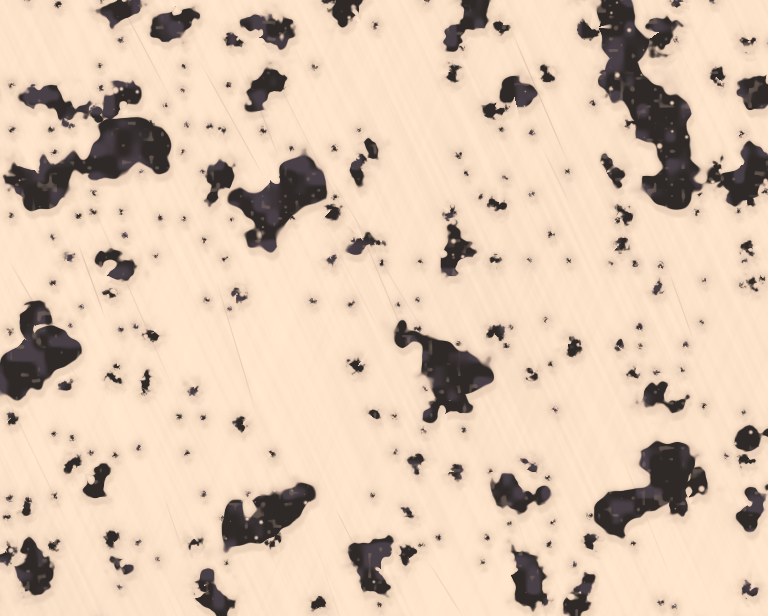
A WebGL 2 fragment shader for this texture:

```glsl
#version 300 es
precision highp float;
uniform vec2 u_resolution;
out vec4 fragColor;

// Lengths are in canvas heights
const vec3 METAL = vec3(0.99, 0.893, 0.793);
const vec3 TARNISH = vec3(0.83, 0.71, 0.63);
const vec3 RIM = vec3(0.50, 0.43, 0.39);
const vec3 PORE = vec3(0.185, 0.165, 0.157);
const vec3 PORE_TINT = vec3(0.29, 0.25, 0.28);
const float SOFTNESS = 0.0022;
const float HALO_WIDTH = 0.006;
const vec2 SHADOW_SHIFT = vec2(-0.003, 0.011);
const float GRAIN_CELL = 0.024;
const vec2 POLISH_DIR = vec2(0.42, -0.907);
const int SCRATCHES = 22;
const float SEED = 13.0;
// Pore layers: cell size, density, half length and radius in cells
const int LAYERS = 4;
const vec4 LAYER[LAYERS] = vec4[LAYERS](
    vec4(0.300, 0.50, 0.21, 0.125), vec4(0.130, 0.42, 0.15, 0.135),
    vec4(0.070, 0.28, 0.07, 0.100), vec4(0.035, 0.16, 0.03, 0.075));

vec3 hash3(vec2 p) {
    vec3 q = fract(p.xyx * vec3(0.1031, 0.1030, 0.0973));
    q += dot(q, q.yxz + 33.33);
    return fract((q.xxy + q.yzz) * q.zyx);
}

float noise(vec2 p) {
    vec2 i = floor(p), f = fract(p);
    f = f * f * (3.0 - 2.0 * f);
    return mix(mix(hash3(i).x, hash3(i + vec2(1, 0)).x, f.x),
               mix(hash3(i + vec2(0, 1)).x, hash3(i + vec2(1, 1)).x, f.x), f.y);
}

// Distance to small round grains lodged in the pores
float grainDistance(vec2 p) {
    vec2 u = p / GRAIN_CELL, base = floor(u);
    float d = 1.0;
    for (int k = 0; k < 9; k++) {
        vec2 id = base + vec2(k % 3 - 1, k / 3 - 1);
        vec3 h = hash3(id + SEED + 211.0);
        d = min(d, length(u - id - 0.2 - 0.6 * h.xy) - mix(-0.2, 0.36, h.z));
    }
    return d * GRAIN_CELL;
}

// A bent, tapering capsule with two round bites, in cell units
float poreShape(vec2 q, float halfLen, float radius, float bend, vec3 h) {
    q.y -= bend;
    vec2 arc = vec2(atan(q.x, -q.y) * bend, length(q) - bend);
    float taper = 1.0 - 0.4 * clamp(arc.x / halfLen, -1.0, 1.0);
    float d = length(vec2(max(abs(arc.x) - halfLen, 0.0), arc.y)) - radius * taper;
    for (int k = 0; k < 2; k++) {
        float side = float(k) * 2.0 - 1.0;
        float along = (k == 0 ? h.x : h.y) * 2.0 - 1.0;
        vec2 bite = vec2(along * halfLen, side * radius * 1.45);
        d = max(d, radius * (0.7 + 0.4 * h.z) - length(arc - bite));
    }
    return d;
}

// Signed distance to the nearest pore over all layers
float poreDistance(vec2 p, float grains) {
    float nearest = 1.0;
    for (int i = 0; i < LAYERS; i++) {
        vec4 L = LAYER[i];
        vec2 u = p / L.x, base = floor(u), seed = vec2(SEED + float(i) * 71.0);
        vec2 w = u / L.w + seed;
        float rough = L.w * (noise(w * 0.9) - 0.5 + 0.5 * (noise(w * 2.1) - 0.5));
        for (int k = 0; k < 9; k++) {
            vec2 id = base + vec2(k % 3 - 1, k / 3 - 1);
            vec3 a = hash3(id + seed);
            float crowding = 0.3 + 1.4 * noise(id * L.x * 3.0 + 9.0);
            if (a.z > L.y * crowding) continue;
            vec3 b = hash3(id + seed + 57.0), c = hash3(id + seed + 131.0);
            float t = b.x * 6.2832, halfLen = L.z * (0.4 + 1.2 * b.y);
            vec2 q = mat2(cos(t), sin(t), -sin(t), cos(t)) * (u - id - 0.25 - 0.5 * a.xy);
            float d = poreShape(q, halfLen, L.w * (0.65 + 0.7 * b.z),
                                halfLen * mix(0.7, 2.5, c.x), c.yzx);
            d = (d + rough) * L.x;
            nearest = min(nearest, max(d, -(grains + 0.003 + 0.007 * c.y)));
        }
    }
    return nearest;
}

// Fine polishing streaks around zero
float streaks(vec2 p, vec2 dir, float pitch) {
    vec2 q = vec2(dot(p, vec2(-dir.y, dir.x)) * pitch, dot(p, dir) * 5.0);
    return noise(q + 40.0) + 0.6 * noise(q * vec2(2.1, 1.7) + 90.0) - 0.8;
}

// Separate thin scratches
float scratches(vec2 p, float aspect) {
    float sum = 0.0;
    for (int i = 0; i < SCRATCHES; i++) {
        vec3 a = hash3(vec2(i, SEED)), b = hash3(vec2(i, SEED + 5.0));
        vec2 dir = normalize(POLISH_DIR + vec2(0.3 * (b.x - 0.5), 0.0));
        vec2 q = p - a.xy * vec2(aspect, 1.0);
        float len = 0.04 + 0.16 * b.y, across = abs(dot(q, vec2(-dir.y, dir.x)));
        sum += b.z * (1.0 - smoothstep(0.0, 0.002, across))
             * (1.0 - smoothstep(0.4 * len, len, abs(dot(q, dir))));
    }
    return sum;
}

void main() {
    vec2 p = gl_FragCoord.xy / u_resolution.y;
    float grains = grainDistance(p), d = poreDistance(p, grains);
    // Polished metal, stained and shaded next to the pores
    float grit = streaks(p, POLISH_DIR, 150.0) + 0.5 * streaks(p, vec2(0.35, 0.937), 120.0);
    vec3 color = METAL * (1.0 + 0.022 * grit + 0.02 * (noise(p * 2.5) - 0.5));
    color = mix(color, TARNISH, min(0.6 * scratches(p, u_resolution.x / u_resolution.y), 0.8));
    float halo = 0.75 * exp(-max(d, 0.0) / HALO_WIDTH);
    float shadow = 0.4 - 0.4 * smoothstep(-0.004, 0.010, poreDistance(p + SHADOW_SHIFT, grains));
    color = mix(color, TARNISH, max(halo, shadow));
    // Pore interior
    vec3 inside = mix(PORE, PORE_TINT, smoothstep(0.5, 0.8, noise(p * 45.0)));
    inside = mix(inside, RIM, 0.6 * smoothstep(0.74, 0.95, noise(p * 110.0 + 17.0)));
    float soft = max(SOFTNESS, 0.8 / u_resolution.y);
    fragColor = vec4(mix(color, inside, 1.0 - smoothstep(-soft, soft, d)), 1.0);
}
```
